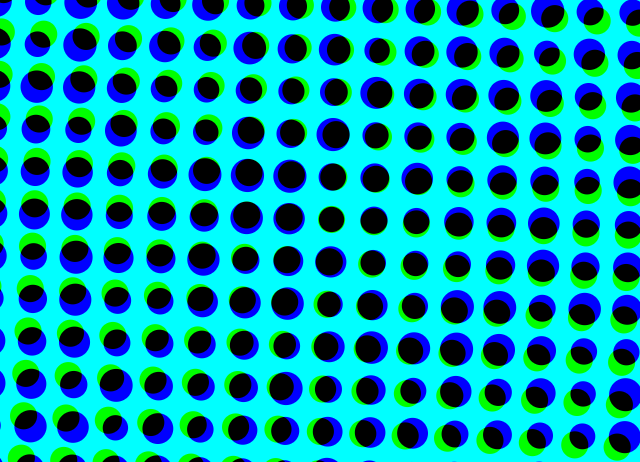
Reproduce this pattern procedurally as a Shadertoy shader.

```glsl
// Two slightly rotated dot screens, one blue and one green, overlapping to black on cyan.

const float PITCH = 0.0919;             // dot spacing, in canvas heights
const vec2 PIVOT = vec2(0.025, 0.025);  // shared dot, measured from the canvas centre
const float BLUE_ANGLE = 0.0183;        // clockwise tilt of each screen, in radians
const float GREEN_ANGLE = 0.0527;
const float BLUE_RADIUS_MIN = 0.298;    // radii in units of the spacing
const float BLUE_RADIUS_MAX = 0.392;
const float GREEN_RADIUS = 0.319;

float hash(vec2 cell) {
    return fract(sin(dot(cell, vec2(12.9898, 78.233))) * 43758.5453);
}

// Grid coordinates with dots centred on the integers
vec2 screenGrid(vec2 p, float angle) {
    float c = cos(angle), s = sin(angle);
    return mat2(c, s, -s, c) * p / PITCH;
}

// Coverage of the dot in the current cell
float dotMask(vec2 grid, float radius, float pixel) {
    float dist = length(grid - floor(grid + 0.5)) - radius;
    return clamp(0.5 - dist / pixel, 0.0, 1.0);
}

void mainImage(out vec4 fragColor, in vec2 fragCoord) {
    vec2 p = (fragCoord - 0.5 * iResolution.xy) / iResolution.y - PIVOT;
    float pixel = 1.0 / (iResolution.y * PITCH);

    // Blue dots vary in size, green dots are uniform
    vec2 blueGrid = screenGrid(p, BLUE_ANGLE);
    vec2 greenGrid = screenGrid(p, GREEN_ANGLE);
    float blueRadius = mix(BLUE_RADIUS_MIN, BLUE_RADIUS_MAX, hash(floor(blueGrid + 0.5)));
    float blueDot = dotMask(blueGrid, blueRadius, pixel);
    float greenDot = dotMask(greenGrid, GREEN_RADIUS, pixel);

    // Each screen removes the other's channel from the cyan ground
    fragColor = vec4(0.0, 1.0 - blueDot, 1.0 - greenDot, 1.0);
}
```
